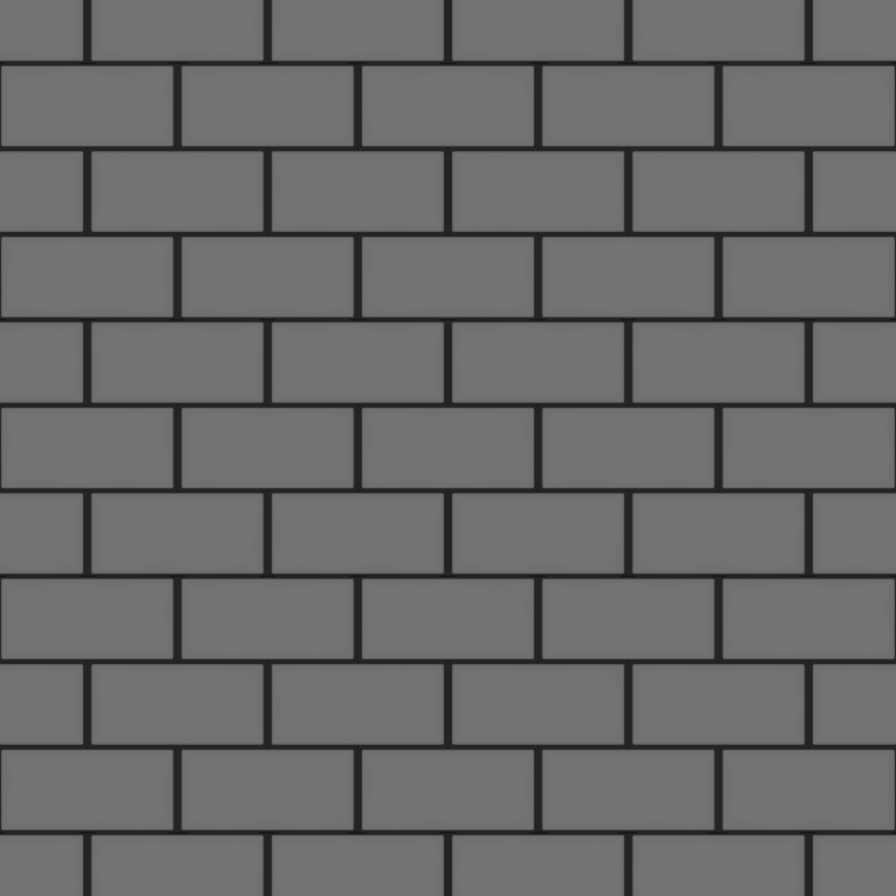
A WebGL 2 fragment shader for this pattern:

```glsl
#version 300 es
precision highp float;

uniform vec2 u_resolution;
out vec4 fragColor;

const vec2 PITCH = vec2(0.2013, 0.0954);
const vec2 JOINT_HALF = vec2(0.0046, 0.0028);
const float CORNER_RADIUS = 0.0024;
const vec3 FACE = vec3(0.45);
const vec3 RIM = vec3(0.38);
const vec3 JOINT_EDGE = vec3(0.17);
const vec3 JOINT_CORE = vec3(0.14);
const vec3 CRACK = vec3(0.07);

float roundedBox(vec2 p, vec2 halfSize, float radius) {
    vec2 q = abs(p) - halfSize + radius;
    return length(max(q, 0.0)) + min(max(q.x, q.y), 0.0) - radius;
}

// Position inside the nearest brick, with alternate courses offset by half
vec2 brickLocal(vec2 p, vec2 pitch) {
    vec2 cell = p / pitch;
    float course = floor(cell.y + 0.5);
    cell.x += 0.5 * mod(course, 2.0);
    return (fract(cell + 0.5) - 0.5) * pitch;
}

float layeredSines(vec2 p) {
    return 0.5 * sin(p.x * 61.0 + 2.0 * sin(p.y * 43.0))
         + 0.5 * sin(p.y * 97.0 + 1.5 * sin(p.x * 71.0));
}

float coverage(float dist, float blur) {
    return 1.0 - smoothstep(-blur, blur, dist);
}

// Hairline cracks on every third bed joint, pinholes on the others
float junctionWear(vec2 p, vec2 pitch, float blur) {
    float bed = floor(p.y / pitch.y);
    float halfPitch = 0.5 * pitch.x;
    vec2 q = vec2(mod(p.x + 0.5 * halfPitch, halfPitch) - 0.5 * halfPitch,
                  p.y - (bed + 0.5) * pitch.y);
    // The nearest bed joint lies half a course from the cell centre
    float cracked = 1.0 - step(0.5, abs(mod(bed + 1.0, 3.0) - 2.0));
    vec2 halfSize = mix(vec2(0.0009), vec2(0.0095, 0.0008), cracked);
    return coverage(roundedBox(q, halfSize, 0.0005), blur);
}

vec3 jointColor(float dist) {
    return mix(JOINT_EDGE, JOINT_CORE, smoothstep(0.0005, 0.0018, dist));
}

// Narrow dark rim followed by a faint, uneven inner shade
vec3 faceColor(float depth, float unevenness) {
    float shadeWidth = 0.012 + 0.004 * unevenness;
    float shade = 1.0 - smoothstep(0.002, shadeWidth, depth);
    vec3 face = FACE - 0.014 * shade;
    return mix(RIM, face, smoothstep(0.0007, 0.0022, depth));
}

void main() {
    vec2 p = gl_FragCoord.xy / u_resolution - 0.5;
    float blur = 0.7 / min(u_resolution.x, u_resolution.y);

    float dist = roundedBox(brickLocal(p, PITCH), 0.5 * PITCH - JOINT_HALF, CORNER_RADIUS);

    vec3 joint = mix(jointColor(dist), CRACK, 0.8 * junctionWear(p, PITCH, blur));
    vec3 face = faceColor(-dist, layeredSines(p));
    fragColor = vec4(mix(joint, face, coverage(dist, blur)), 1.0);
}
```
